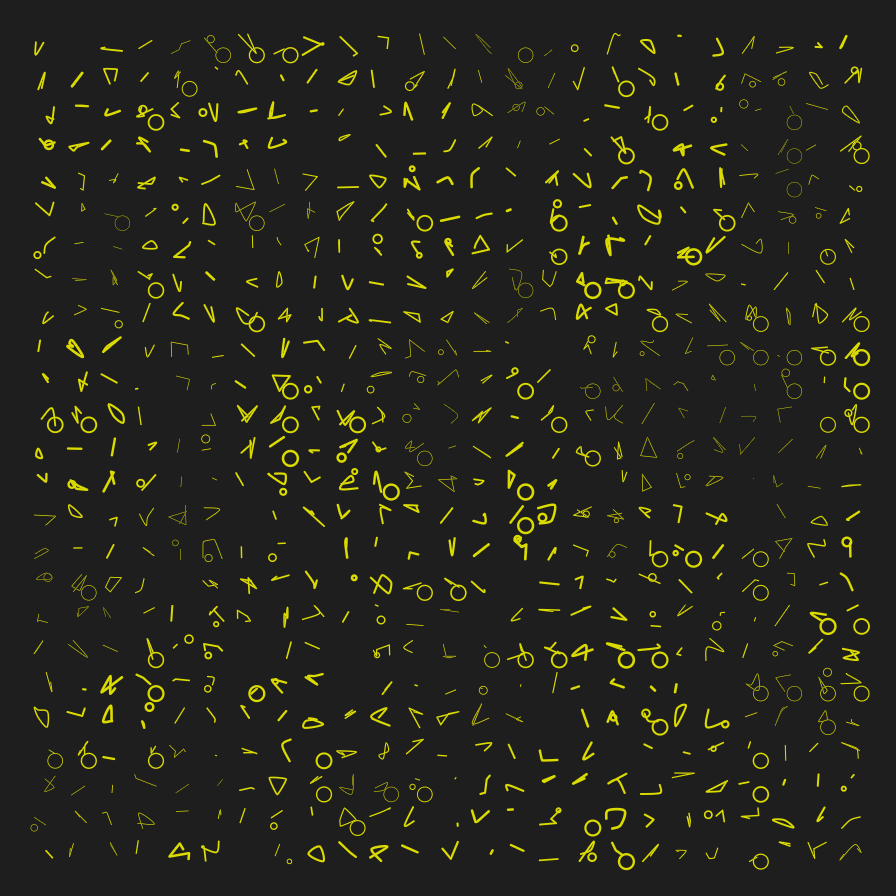
A WebGL 2 fragment shader for this pattern:

```glsl
#version 300 es
precision highp float;

uniform vec2 u_resolution;
out vec4 fragColor;

float hash(vec2 cell, float salt) {
    return fract(sin(dot(cell, vec2(127.1, 311.7)) + salt * 74.7) * 43758.5453);
}

float valueNoise(vec2 p) {
    vec2 i = floor(p), f = fract(p);
    f = f * f * (3.0 - 2.0 * f);
    float low = mix(hash(i, 0.5), hash(i + vec2(1, 0), 0.5), f.x);
    float high = mix(hash(i + vec2(0, 1), 0.5), hash(i + vec2(1, 1), 0.5), f.x);
    return mix(low, high, f.y);
}

// Half line width: drifts slowly over the sheet, with jitter per cell
float penWidth(vec2 cell) {
    float drift = smoothstep(0.1, 0.75, valueNoise(cell * 0.4 + 7.3));
    return mix(0.007, 0.033, drift) * mix(0.8, 1.25, hash(cell, 1.0));
}

float segmentDistance(vec2 p, vec2 a, vec2 b) {
    vec2 ab = b - a;
    float t = clamp(dot(p - a, ab) / max(dot(ab, ab), 1e-6), 0.0, 1.0);
    return length(p - a - ab * t);
}

float ringDistance(vec2 p, vec2 center, float radius) {
    return abs(length(p - center) - radius);
}

// Exact box coverage keeps hairlines faint rather than widening them
float strokeCoverage(float d, float halfWidth, float pixel) {
    float outer = clamp((halfWidth - d) / pixel + 0.5, 0.0, 1.0);
    float inner = clamp((-halfWidth - d) / pixel + 0.5, 0.0, 1.0);
    return outer - inner;
}

vec2 knot(vec2 cell, int i, int count, bool closed) {
    int k = closed ? (i + count) % count : clamp(i, 0, count - 1);
    float salt = 10.0 + 2.0 * float(k);
    return (vec2(hash(cell, salt), hash(cell, salt + 1.0)) - 0.5) * 0.66;
}

// Random path through two to five knots, from angular to rounded
float glyphDistance(vec2 p, vec2 cell) {
    float kind = hash(cell, 2.0);
    int count = kind < 0.32 ? 2 : kind < 0.67 ? 3 : kind < 0.88 ? 4 : 5;
    bool closed = count > 2 && hash(cell, 3.0) < 0.17;
    int spans = closed ? count : count - 1;
    float roundness = 0.5 * smoothstep(0.25, 0.75, hash(cell, 4.0));
    float d = 1.0;
    for (int i = 0; i < spans; i++) {
        vec2 a = knot(cell, i, count, closed);
        vec2 b = knot(cell, i + 1, count, closed);
        vec2 tangentA = (b - knot(cell, i - 1, count, closed)) * roundness;
        vec2 tangentB = (knot(cell, i + 2, count, closed) - a) * roundness;
        vec2 previous = a;
        for (int j = 1; j <= 7; j++) {
            float t = float(j) / 7.0;
            float s = t * t * (3.0 - 2.0 * t);
            vec2 next = mix(a, b, s) + t * (1.0 - t) * ((1.0 - t) * tangentA - t * tangentB);
            d = min(d, segmentDistance(p, previous, next));
            previous = next;
        }
    }
    return d;
}

bool insideGrid(vec2 cell) {
    return all(greaterThanEqual(cell, vec2(0.0))) && all(lessThan(cell, vec2(25.0)));
}

void main() {
    vec2 uv = gl_FragCoord.xy / u_resolution;
    vec2 grid = (uv - 0.03125) / 0.0375;
    float pixel = 1.0 / (0.0375 * min(u_resolution.x, u_resolution.y));
    vec2 cell = floor(grid);
    vec2 p = grid - cell - 0.5;
    float ink = 0.0;

    // Glyph and small ring
    if (insideGrid(cell)) {
        float d = 1.0;
        if (hash(cell, 5.0) > 0.04) d = glyphDistance(p, cell);
        if (hash(cell, 6.0) < 0.15) {
            vec2 center = (vec2(hash(cell, 7.0), hash(cell, 8.0)) - 0.5) * 0.66;
            d = min(d, ringDistance(p, center, mix(0.06, 0.13, hash(cell, 9.0))));
        }
        ink = strokeCoverage(d, penWidth(cell), pixel);
    }

    // Large lower-right rings, which spill into adjacent cells
    for (int y = 0; y <= 1; y++) {
        for (int x = -1; x <= 0; x++) {
            vec2 offset = vec2(x, y);
            vec2 owner = cell + offset;
            if (insideGrid(owner) && hash(owner, 30.0) < 0.13) {
                float d = ringDistance(p - offset, vec2(0.31, -0.31), 0.22);
                ink = max(ink, strokeCoverage(d, penWidth(owner), pixel));
            }
        }
    }

    vec3 charcoal = vec3(0.118);
    vec3 yellow = vec3(0.86, 0.86, 0.0);
    fragColor = vec4(mix(charcoal, yellow, ink), 1.0);
}
```
